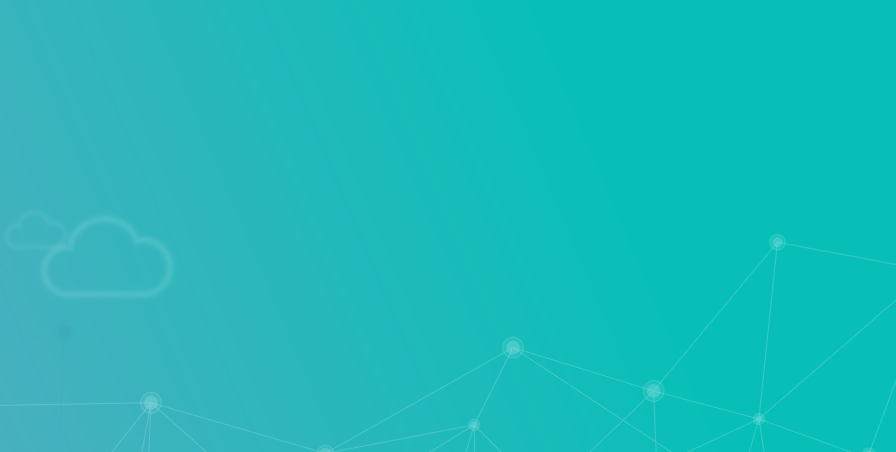
Give the GLSL for this background, as a WebGL 1 fragment shader.

```glsl
precision highp float;
// Teal diagonal gradient with soft cloud outlines and a faint network of linked nodes.

uniform vec2 u_resolution;

// Lengths are in canvas heights, origin at the lower left.
const vec3 MIST = vec3(0.285, 0.690, 0.750);
const vec3 TEAL = vec3(0.030, 0.750, 0.720);
const vec3 LIGHT = vec3(0.72, 0.92, 0.93);
const vec3 SHADE = vec3(0.20, 0.58, 0.67);
const vec2 GRADIENT_DIR = vec2(0.92, 0.39);
const float GRADIENT_END = 1.48;
const float LINE_HALF = 0.0012;
const float LINE_ALPHA = 0.24;
const float NODE_ALPHA = 0.30;
const float SHADE_ALPHA = 0.22;
const float CLOUD_GLOW = 0.009;
const float CLOUD_ALPHA = 0.17;
const float SMALL_CLOUD_ALPHA = 0.09;
const float SMALL_CLOUD_SCALE = 0.46;
const float FOOT_Y = -0.01;

// Network nodes
const vec2 PEAK = vec2(1.720, 0.464);
const vec2 CREST = vec2(1.135, 0.231);
const vec2 HUB = vec2(1.446, 0.135);
const vec2 EAST = vec2(1.679, 0.073);
const vec2 MID = vec2(1.049, 0.060);
const vec2 WEST = vec2(0.334, 0.109);
const vec2 LOW = vec2(0.720, -0.003);
const vec2 CORNER = vec2(1.922, -0.005);
const vec2 SHADOW = vec2(0.142, 0.262);

float pixel;

float cover(float d) {
  return clamp(0.5 - d / pixel, 0.0, 1.0);
}

float link(vec2 p, vec2 a, vec2 b) {
  vec2 ab = b - a;
  vec2 ap = p - a;
  float t = clamp(dot(ap, ab) / dot(ab, ab), 0.0, 1.0);
  return cover(length(ap - ab * t) - LINE_HALF);
}

// Four links from a node down to the lower border
float fan(vec2 p, vec2 node, vec4 feet) {
  float lines = 0.0;
  for (int i = 0; i < 4; i++) {
    lines = max(lines, link(p, node, vec2(feet[i], FOOT_Y)));
  }
  return lines;
}

// Solid core inside a pale disc with a thin rim
float node(vec2 p, vec2 centre, float radius) {
  float d = length(p - centre);
  float rim = cover(abs(d - radius) - LINE_HALF);
  return 0.3 * cover(d - radius) + 0.7 * cover(d - 0.66 * radius) + 0.6 * rim;
}

// Signed distance to a cloud whose lower left corner is the origin
float cloud(vec2 p) {
  float lobes = min(length(p - vec2(0.052, 0.052)) - 0.052,
                    length(p - vec2(0.133, 0.089)) - 0.078);
  lobes = min(lobes, length(p - vec2(0.218, 0.060)) - 0.060);
  vec2 q = abs(p - vec2(0.135, 0.046)) - vec2(0.083, 0.046);
  return min(lobes, length(max(q, 0.0)) + min(max(q.x, q.y), 0.0));
}

float glow(float d, float width) {
  return exp(-d * d / (width * width));
}

void main() {
  pixel = 1.0 / u_resolution.y;
  vec2 p = gl_FragCoord.xy * pixel;
  float right = u_resolution.x * pixel + 0.01;

  // Diagonal gradient
  vec3 color = mix(MIST, TEAL, clamp(dot(p, GRADIENT_DIR) / GRADIENT_END, 0.0, 1.0));

  // Clouds, the small one passing behind the large one
  float large = cloud(p - vec2(0.098, 0.349));
  float small = cloud((p - vec2(0.015, 0.453)) / SMALL_CLOUD_SCALE) * SMALL_CLOUD_SCALE;
  color = mix(color, LIGHT, CLOUD_ALPHA * glow(large, CLOUD_GLOW));
  color = mix(color, LIGHT, SMALL_CLOUD_ALPHA * glow(small, 0.8 * CLOUD_GLOW) * cover(-large));

  // Shadowed node at the left
  float shade = max(fan(p, SHADOW, vec4(0.130, 0.130, 0.235, 0.235)) * 0.35,
                    link(p, SHADOW, vec2(0.0, 0.417)) * 0.35);
  shade = max(shade, link(p, SHADOW, vec2(0.05, 0.25)) * 0.35);
  shade = max(shade, 1.0 - smoothstep(0.008, 0.026, length(p - SHADOW)));
  color = mix(color, SHADE, SHADE_ALPHA * shade);

  // Links between nodes
  float lines = max(link(p, PEAK, HUB), link(p, PEAK, EAST));
  lines = max(lines, max(link(p, PEAK, vec2(right, 0.413)), link(p, EAST, vec2(right, 0.345))));
  lines = max(lines, max(link(p, CREST, HUB), link(p, CREST, LOW)));
  lines = max(lines, max(link(p, CREST, MID), link(p, CREST, vec2(1.50, FOOT_Y))));
  lines = max(lines, max(link(p, HUB, EAST), link(p, MID, LOW)));
  lines = max(lines, max(link(p, WEST, LOW), link(p, WEST, vec2(-0.01, 0.103))));
  lines = max(lines, link(p, CORNER, vec2(right, 0.185)));
  lines = max(lines, fan(p, WEST, vec4(0.240, 0.312, 0.329, 0.468)));
  lines = max(lines, fan(p, MID, vec4(0.935, 1.028, 1.050, 1.118)));
  lines = max(lines, fan(p, EAST, vec4(1.500, 1.655, 1.692, 1.910)));
  lines = max(lines, fan(p, HUB, vec4(1.295, 1.295, 1.452, 1.452)));
  color = mix(color, LIGHT, LINE_ALPHA * lines);

  // Nodes
  float dots = node(p, PEAK, 0.017) + node(p, CREST, 0.023) + node(p, HUB, 0.023);
  dots += node(p, EAST, 0.012) + node(p, MID, 0.012) + node(p, WEST, 0.023);
  dots += node(p, LOW, 0.018) + node(p, CORNER, 0.014);
  color = mix(color, LIGHT, NODE_ALPHA * min(dots, 1.3));

  gl_FragColor = vec4(color, 1.0);
}
```
